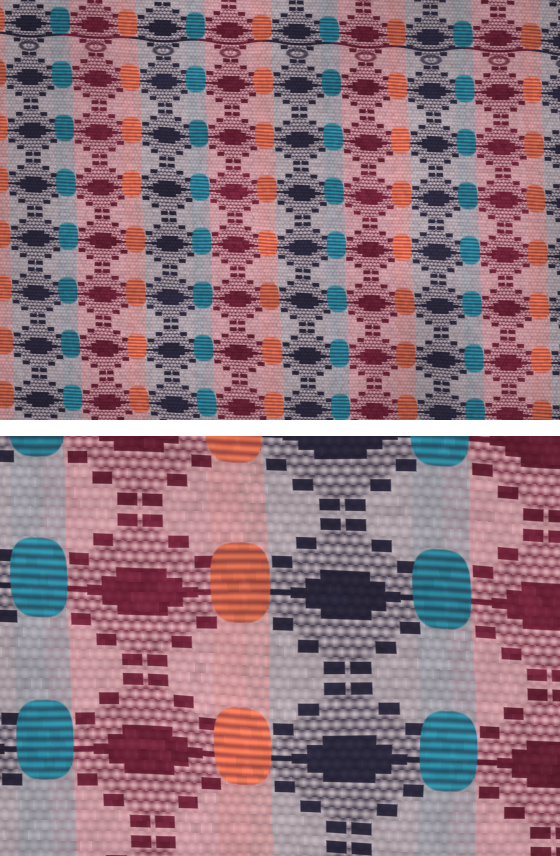
Top, the full canvas; bottom, a detail of the centre.
Write a Shadertoy shader that draws this texture.

```glsl
// Handwoven cloth: navy and wine columns of stepped medallions inside a dashed
// diamond lattice, with ribbed teal and orange blocks between the columns.
// Skewed cell coordinates give the repeats; cosine threads give the weave.
#define COLS 8.35       // columns across a 4:3 canvas
#define ROWS 7.8        // rows down
#define PICKS 16.0      // weft threads per row
#define ENDS 18.0       // warp threads per column
#define SKEW vec2(0.030, 0.034)
#define ORIGIN vec2(0.066, 0.052)
#define BLOCK_SHIFT vec2(0.48, -0.06)
#define WOBBLE 0.045
#define WEAR 0.16
#define SEAM 0.22       // height of the weaving fault, in rows

const float TAU = 6.2831853;
const vec3 NAVY = vec3(0.12, 0.11, 0.18);
const vec3 WINE = vec3(0.33, 0.08, 0.15);
const vec3 NAVY_YARN = vec3(0.23, 0.20, 0.27);
const vec3 WINE_YARN = vec3(0.43, 0.17, 0.25);
const vec3 GREY = vec3(0.70, 0.65, 0.67);
const vec3 PINK = vec3(0.79, 0.62, 0.64);
const vec3 TEAL = vec3(0.15, 0.53, 0.61);
const vec3 ORANGE = vec3(0.88, 0.44, 0.30);

float hash(vec2 p) {
    p = fract(p * vec2(0.1731, 0.2317));
    p += dot(p, p.yx + 31.7);
    return fract((p.x + p.y) * p.x * 17.3);
}

float noise(vec2 p) {
    vec2 i = floor(p), f = fract(p);
    f *= f * (3.0 - 2.0 * f);
    return mix(mix(hash(i), hash(i + vec2(1, 0)), f.x),
               mix(hash(i + vec2(0, 1)), hash(i + vec2(1, 1)), f.x), f.y);
}

float box(vec2 p, vec2 halfSize) {
    vec2 d = abs(p) - halfSize;
    return max(d.x, d.y);
}

float fill(float d, float soft) {
    return 1.0 - smoothstep(-soft, soft, d);
}

// Three stacked steps with a thin tip on either side
float medallion(vec2 q) {
    float d = box(q, vec2(0.42, 0.017));
    for (int i = 0; i < 3; i++) {
        float k = float(i);
        d = min(d, box(q, vec2(0.275 - 0.075 * k, 0.032 + 0.058 * k)));
    }
    return d;
}

// Dashes stepping along the diamond around a medallion
float lattice(vec2 q) {
    vec2 a = abs(q);
    float x = (floor(a.x * 8.0) + 0.5) / 8.0;
    return box(a - vec2(x, 0.5 - x), vec2(0.050, 0.037));
}

void mainImage(out vec4 fragColor, in vec2 fragCoord) {
    // Skewed cell coordinates, counted from the upper left
    vec2 p = vec2(fragCoord.x, iResolution.y - fragCoord.y) / iResolution.y;
    vec2 cell = (p - ORIGIN - SKEW * p.yx) * vec2(COLS * 0.75, ROWS);
    cell += WOBBLE * (vec2(noise(p * 9.0), noise(p * 9.0 + 40.0)) - 0.5);
    float soft = 0.8 * ROWS / iResolution.y;

    vec2 id = floor(cell + 0.5);
    vec2 q = cell - id;
    vec2 blockId = floor(cell - BLOCK_SHIFT + 0.5);
    vec2 b = cell - BLOCK_SHIFT - blockId;
    float odd = mod(id.x, 2.0);
    float oddBlock = mod(blockId.x, 2.0);
    float strip = cell.x + 0.38;
    float oddStrip = mod(floor(strip), 2.0);

    // Weave: offset oval floats, fading out when too fine to resolve
    vec2 thread = cell * vec2(ENDS, PICKS);
    float pick = floor(thread.y);
    float fade = 1.0 - smoothstep(0.4, 0.7, ROWS * PICKS / iResolution.y);
    float rib = -cos(TAU * thread.y);
    float end = cos(TAU * (thread.x + 0.5 * pick));
    float weave = 0.5 + fade * (0.29 * rib + 0.21 * end);
    float fleck = hash(vec2(floor(thread.x + 0.5 * pick), pick));

    // Striped ground, denser coloured yarn inside each diamond
    vec3 dark = mix(NAVY, WINE, odd);
    vec3 yarn = mix(NAVY_YARN, WINE_YARN, odd);
    vec3 blockColor = mix(TEAL, ORANGE, oddBlock);
    vec3 ground = mix(GREY, PINK, oddStrip);
    ground = mix(ground, blockColor, 0.10 * fill(abs(b.x) - 0.14, soft));
    float inside = fill(abs(q.x) + abs(q.y) - 0.47, 0.05);
    vec3 col = mix(ground, yarn, mix(0.27, 0.88, inside) * (1.0 - weave));

    // Weaving fault: an eye takes the place of the crossing below the first row
    vec2 eye = (cell - vec2(id.x, 0.42)) / vec2(0.17, 0.10);
    float eyeRadius = length(eye);
    float dashes = fill(lattice(q), soft) * smoothstep(0.9, 1.2, eyeRadius);
    float ring = fill(abs(eyeRadius - 0.75) * 0.1 - 0.020, soft);
    float seamY = SEAM + 0.025 * cos(TAU * cell.x);
    float seam = fill(abs(cell.y - seamY) - 0.022, soft);

    // Dark figures, with a little yarn showing through
    float figure = max(dashes, fill(medallion(q), soft));
    figure = max(figure, max(seam, 0.75 * ring));
    vec3 figureColor = mix(dark, yarn, 0.22 * weave + 0.25 * fleck * odd);
    figureColor *= 0.9 + 0.25 * hash(id + 7.0);
    col = mix(col, figureColor, 0.94 * figure);

    // Ribbed oval blocks
    vec2 e = abs(b) / vec2(0.145, 0.245);
    float block = fill((pow(dot(e * e * e, vec2(1.0)), 0.3333) - 1.0) * 0.15, soft);
    vec3 gap = mix(vec3(0.13, 0.20, 0.28), vec3(0.46, 0.19, 0.22), oddBlock);
    vec3 ribbed = mix(gap, blockColor, 0.66 + 0.34 * fade * rib);
    ribbed *= 0.92 + 0.16 * hash(blockId + 19.0);
    col = mix(col, ribbed, 0.95 * block);

    // Uneven threads, soft creases and dimmer corners
    col *= 1.0 + 0.10 * (fleck - 0.5) + 0.05 * (hash(vec2(pick, 3.0)) - 0.5);
    col *= 1.0 + WEAR * (noise(p * vec2(5.0, 3.5) + 11.0) - 0.5);
    vec2 c = fragCoord / iResolution.xy - 0.5;
    col *= 1.03 - 0.22 * dot(c, c);
    fragColor = vec4(clamp(col, 0.0, 1.0), 1.0);
}
```
